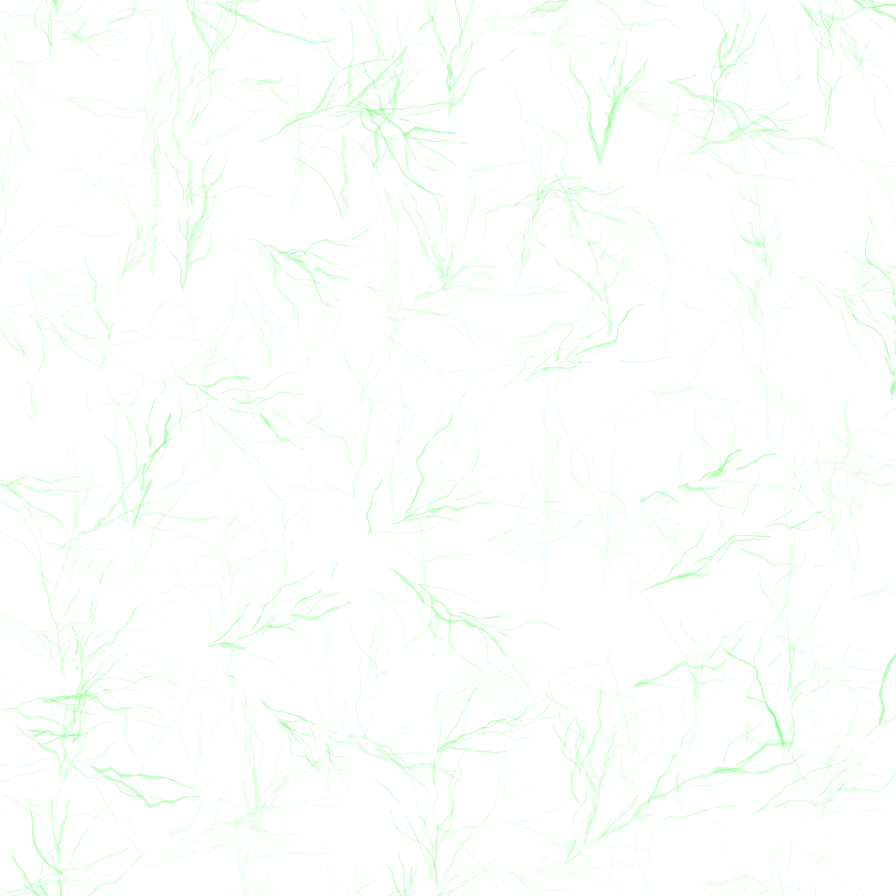
Write a WebGL 2 fragment shader that draws this texture.

```glsl
#version 300 es
precision highp float;
// Pale green brushwood on white: overlapping layers of faint, broken twigs.
// Each layer is a turned grid of long cells; every cell holds one whole sprig,
// a bent stem with ragged side twigs, and the thin inks of all strokes multiply.

uniform vec2 u_resolution;
out vec4 fragColor;

const int LAYERS = 8;
const int TWIGS = 9;
const float CELL_HEIGHT = 0.72;
const vec3 PAPER = vec3(1.0);
const vec3 INK = vec3(0.0, 1.0, 0.02);

float hash1(float n) {
    return fract(sin(n * 12.9898) * 43758.5453);
}

vec3 hash3(float n) {
    return fract(sin(n * 12.9898) * vec3(43758.5453, 22578.1459, 19642.3491));
}

// Smooth one-dimensional noise in 0..1.
float noise1(float x) {
    float i = floor(x);
    float f = x - i;
    return mix(hash1(i), hash1(i + 1.0), f * f * (3.0 - 2.0 * f));
}

vec2 heading(float angle) {
    return vec2(cos(angle), sin(angle));
}

// Coverage of one bent, tapering, partly broken stroke starting at the origin.
float stroke(vec2 p, vec2 dir, float len, float scale, float seed, float pixel) {
    float along = dot(p, dir);
    float across = dot(p, vec2(-dir.y, dir.x));
    if (along < 0.0 || along > len || abs(across) > 0.09) return 0.0;

    // Bent centre line
    float t = along / len;
    float bend = (noise1(along * 6.0 + seed) - 0.5) * 0.11 * smoothstep(0.0, 0.5, t);
    float jitter = (noise1(along * 24.0 + seed * 1.7) - 0.5) * 0.016;
    float dist = abs(across - bend - jitter);
    vec3 trait = hash3(seed + 0.37);
    float halfWidth = mix(0.0004, 0.0024, trait.x * trait.x) * scale;
    if (dist > halfWidth * 1.6 + pixel) return 0.0;

    // Ragged width and gaps
    float ragged = 0.45 + 1.1 * noise1(along * 32.0 + seed * 2.3);
    float taper = mix(1.0, 0.4, t) * smoothstep(0.0, 0.08, t);
    float body = clamp((halfWidth * ragged * taper - dist) / pixel + 0.5, 0.0, 1.0);
    float gaps = trait.y * 0.65 * (0.4 + 0.6 * t);
    float unbroken = smoothstep(-0.06, 0.06, noise1(along * 13.0 + seed * 3.1) - gaps);
    return body * unbroken * smoothstep(1.0, 0.9, t);
}

// Length that keeps a twig from start along dir inside its cell.
float fittedLength(float len, vec2 start, vec2 dir) {
    float sideRoom = 0.29 - start.y * sign(dir.y);
    float endRoom = 0.97 - start.x;
    return min(len, min(sideRoom / max(abs(dir.y), 0.01), endRoom / dir.x));
}

// Fraction of light left after one sprig growing along x.
float sprig(vec2 p, float seed, float scale, float pixel) {
    vec3 kind = hash3(seed);
    float strength = mix(0.03, 0.2, kind.z * kind.z * kind.z);
    vec2 root = vec2(0.04 + 0.1 * kind.x, (kind.y - 0.5) * 0.16);
    float tilt = (fract(kind.x * 7.0) - 0.5) * 0.24;
    vec2 stemDir = heading(tilt);
    float stemLength = mix(0.5, 0.82, kind.y);
    float light = 1.0;
    for (int i = 0; i < TWIGS; i++) {
        float key = seed + 5.31 * float(i + 1);
        vec3 r = hash3(key);
        bool isStem = i == 0;
        float offset = isStem ? 0.0 : r.x * 0.7 * stemLength;
        float turn = isStem ? 0.0 : (r.y - 0.5) * 1.6;
        vec2 dir = heading(tilt + turn);
        vec2 start = root + stemDir * offset;
        float len = isStem ? stemLength : mix(0.18, 0.55, r.z);
        len = fittedLength(len, start, dir);
        float cover = stroke(p - start, dir, len, scale, r.z * 60.0 + r.x * 40.0, pixel);
        light *= 1.0 - cover * strength * (0.6 + 0.8 * r.y);
    }
    return light;
}

// Upright layers prevail; shallow rising and falling ones alternate between.
float layerAngle(float layer) {
    float slanted = mod(layer, 4.0) < 2.0 ? 0.42 : -0.5;
    float base = mod(layer, 2.0) < 0.5 ? 1.5 : slanted;
    return base + (hash1(layer + 3.0) - 0.5) * 0.5;
}

// One turned grid of sprigs with shifted rows.
float sprigLayer(vec2 uv, float scale, float layer, float pixel) {
    vec2 axis = heading(layerAngle(layer));
    vec2 p = vec2(dot(uv, axis), dot(uv, vec2(-axis.y, axis.x))) * scale;
    p += hash3(layer + 11.0).xy * 5.0;
    float row = floor(p.y / CELL_HEIGHT);
    p.x += hash1(row + layer * 7.0);
    float column = floor(p.x);
    vec2 local = vec2(p.x - column, p.y - (row + 0.5) * CELL_HEIGHT);
    float seed = column * 3.713 + row * 17.171 + layer * 41.37;
    return sprig(local, seed, scale, pixel * scale);
}

void main() {
    vec2 uv = gl_FragCoord.xy / u_resolution.y;
    float pixel = 1.0 / u_resolution.y;
    float light = 1.0;
    for (int i = 0; i < LAYERS; i++) {
        float layer = float(i);
        light *= sprigLayer(uv, 3.0 + 0.2 * layer, layer, pixel);
    }
    fragColor = vec4(mix(INK, PAPER, light), 1.0);
}
```
